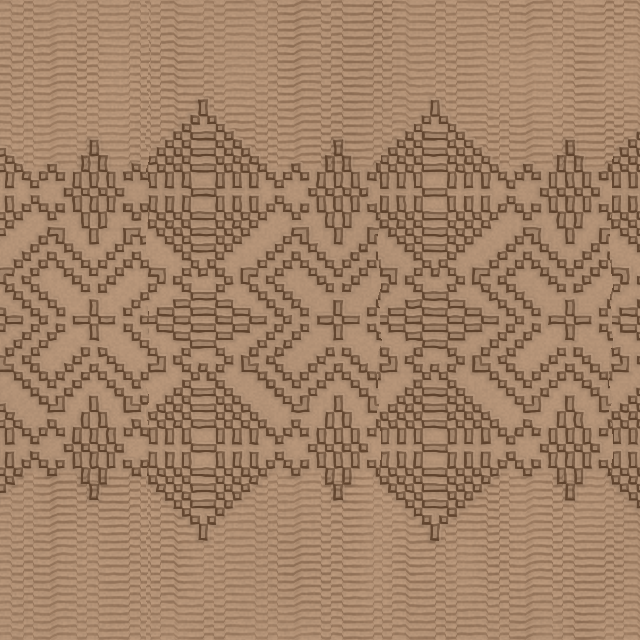
Write a three.js fragment shader that draws this pattern.

```glsl
// Embossed tan leather-like cloth: a stepped geometric band across ridged ground.
// A cell formula says which stitches are raised; the distance to their borders
// is lit from the upper right, and brick-like ridges fill the ground beyond.
varying vec2 vUv;

const float TILE = 0.362;          // width of one repeat
const float FIRST_SEAM = 0.2305;   // first full repeat starts here
const float FIRST_EXTRA = 0.0195;  // extra width of the leftmost repeat
const float DIAMOND_X = 0.0872;    // diamond axis from the seam
const vec2 CELL = vec2(0.01318, 0.0125);
const float HALF_REPEAT = 16.0;    // cells from diamond axis to cross axis
const float DIAMOND_ROW = 16.0;    // cells from band centre to diamond centre
const float BAND_HALF = 0.24;
const float BAND_PEAK = 0.341;
const float RIDGE_HEIGHT = 0.0125;
const float COLUMN_RATE = 38.0;    // ridge columns per canvas width
const float SEAM_WOBBLE = 0.008;
const float WOBBLE = 0.16;
const float GRAIN = 0.06;
const vec2 SHADE_DIR = vec2(-0.6, -0.8);
const vec3 GROUND = vec3(0.705, 0.575, 0.465);
const vec3 RIDGE_DARK = vec3(0.55, 0.425, 0.325);
const vec3 GROOVE = vec3(0.36, 0.25, 0.165);
const vec3 GLINT = vec3(0.76, 0.63, 0.52);

float hash(vec2 p) {
  return fract(sin(dot(p, vec2(127.1, 311.7))) * 43758.5453);
}

float noise(vec2 p) {
  vec2 i = floor(p), f = fract(p);
  f = f * f * (3.0 - 2.0 * f);
  return mix(mix(hash(i), hash(i + vec2(1.0, 0.0)), f.x),
             mix(hash(i + vec2(0.0, 1.0)), hash(i + 1.0), f.x), f.y);
}

bool same(float x, float n) { return abs(x - n) < 0.5; }
bool within(float x, float lo, float hi) { return x > lo - 0.5 && x < hi + 0.5; }

// Is this cell a raised stitch? Cells count from the diamond axis and band centre.
bool stitch(vec2 cell) {
  float a = abs(cell.x);
  float b = abs(HALF_REPEAT - a);
  float j = abs(cell.y);
  float k = abs(j - DIAMOND_ROW);

  // large diamond, nested octagons of short bars, pointed tip
  bool on = same(a + k, 10.0) && a < 8.5;
  float ring = max(max(a + 1.0, k), a + k - 1.0);
  on = on || (within(ring, 3.0, 7.0) && same(mod(ring, 2.0), 1.0) && k > 0.5);
  on = on || (same(k, 0.0) && a < 1.5);
  on = on || (same(a, 0.0) && same(j, DIAMOND_ROW + 11.0));

  // slim upright diamond and the chevrons beside it
  float slim = 2.0 * b + k;
  on = on || within(slim, 5.0, 6.0) || within(slim, 1.0, 2.0);
  on = on || (within(b, 4.0, 7.0) && same(k, 3.0 - abs(b - 5.0)));

  // crossed loops: two nested slanted rectangles per quadrant, barred corners
  float loopSize = max(b + j - 10.0, abs(b - j));
  on = on || (same(loopSize, 3.0) && b * j > 0.5) || same(loopSize, 6.0);
  on = on || (same(b, 11.0) && same(j, 6.0)) || (same(b, 4.0) && same(j, 11.0));
  on = on || (same(b * j, 0.0) && within(b + j, 1.0, 2.0));

  // flat leaf on the centre line and its brackets
  float leaf = a + 2.0 * j;
  on = on || within(leaf, 6.0, 7.0) || within(leaf, 2.0, 3.0);
  return on || (same(a + abs(j - 5.0), 3.0) && within(j, 4.0, 6.0));
}

// Signed distance to the stitch borders in cells, negative inside.
float stitchDistance(vec2 p) {
  vec2 cell = floor(p + 0.5);
  vec2 offset = p - cell;
  bool inside = stitch(cell);
  float d = 1.0;
  for (int y = -1; y <= 1; y++) {
    for (int x = -1; x <= 1; x++) {
      vec2 side = vec2(float(x), float(y));
      if (stitch(cell + side) != inside)
        d = min(d, length(max(abs(side - offset) - 0.5, 0.0)));
    }
  }
  return inside ? -d : d;
}

// Ridges shift by half a step between columns; x is dark, y is light.
vec2 ridges(vec2 p) {
  float column = COLUMN_RATE * p.x + 0.42 * sin(6.2832 * 4.0 * p.x / TILE - 0.8);
  float wave = sin(3.14159 * column);
  float row = fract(p.y / RIDGE_HEIGHT + 0.25 * clamp(5.0 * wave, -1.0, 1.0));
  float dark = 1.0 - smoothstep(0.06, 0.28, abs(row - 0.5));
  float light = 1.0 - smoothstep(0.0, 0.2, abs(row - 0.85));
  float joint = 0.35 * (1.0 - smoothstep(0.0, 0.3, abs(wave)));
  return vec2(max(dark, joint), light);
}

void main() {
  // uneven first repeat, then regular ones, meeting at creased seams
  vec2 wobble = vec2(noise(vUv * 90.0), noise(vUv * 90.0 + 37.0)) - 0.5;
  float seam = FIRST_SEAM + SEAM_WOBBLE * (noise(vec2(3.0, vUv.y * 45.0)) - 0.5);
  float s = vUv.x < seam ? vUv.x - FIRST_SEAM + TILE + FIRST_EXTRA
                         : mod(vUv.x - seam, TILE) + seam - FIRST_SEAM;
  vec2 p = vec2(s - DIAMOND_X, vUv.y - 0.5);

  // ridged ground outside the band
  float edge = max(BAND_PEAK - abs(p.x), BAND_HALF);
  float outside = smoothstep(-0.008, 0.008, abs(p.y) - edge);
  vec2 ridge = ridges(vec2(s, vUv.y + 0.0015 * wobble.y));
  float wear = 0.45 + 0.5 * noise(vUv * vec2(22.0, 9.0));
  vec3 color = mix(GROUND, RIDGE_DARK, ridge.x * wear * outside);
  color = mix(color, GLINT, 0.3 * ridge.y * outside);

  // embossed stitches: soft hollow, lit rim, dark groove
  vec2 q = p / CELL + WOBBLE * wobble;
  float d = stitchDistance(q);
  float facing = clamp((stitchDistance(q + 0.2 * SHADE_DIR) - d) / 0.2, -1.0, 1.0);
  color *= 1.0 - 0.10 * (1.0 - smoothstep(0.0, 0.7, d));
  float rim = 1.0 - smoothstep(0.05, 0.22, abs(d - 0.16));
  color = mix(color, GLINT, 0.65 * rim * max(-facing, 0.0));
  float groove = 1.0 - smoothstep(0.08, 0.21, abs(d + 0.10));
  color = mix(color, GROOVE, groove * (0.74 + 0.26 * facing));

  // mottling and fine grain
  color *= 1.0 + 0.03 * (noise(vUv * 7.0) - 0.5) + GRAIN * (noise(vUv * 330.0) - 0.5);
  gl_FragColor = vec4(color, 1.0);
}
```
